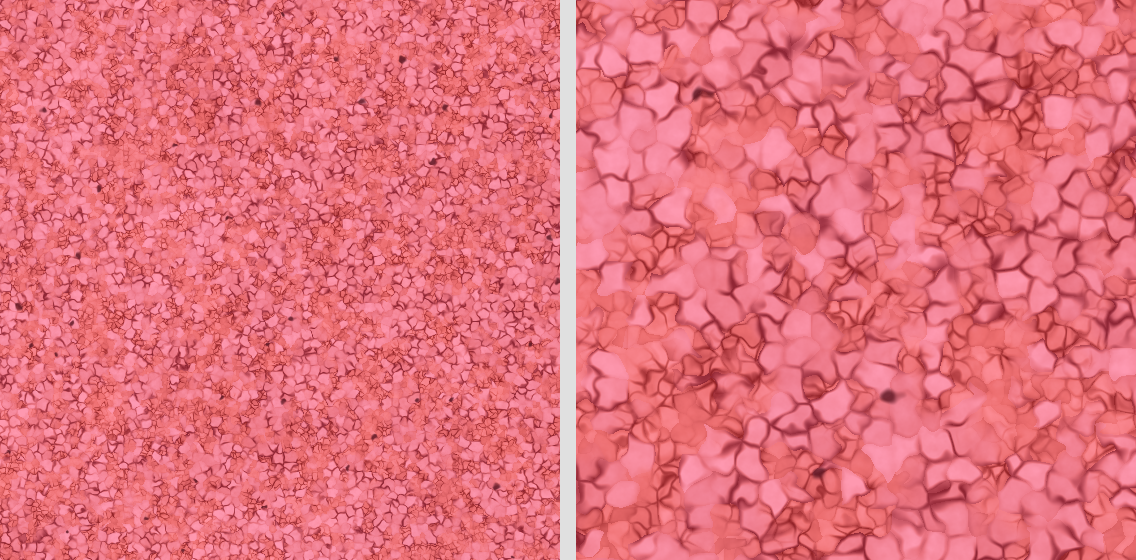
Left, the full canvas; right, a detail of the centre.
Write a Shadertoy shader that draws this texture.

```glsl
#define GRAIN_SCALE 63.0
#define CHIP_SCALE 104.0
#define SPECK_SCALE 22.0
#define SPECK_SHARE 0.07
#define CONTOUR_WIDTH 0.34
#define DEEP_RED vec3(0.64, 0.20, 0.24)
#define CORAL vec3(0.92, 0.44, 0.475)
#define PALE_PINK vec3(0.99, 0.57, 0.64)
#define SPECK_COLOR vec3(0.38, 0.10, 0.15)

vec3 hash3(vec2 p) {
    vec3 q = fract(p.xyx * vec3(0.1031, 0.1030, 0.0973));
    q += dot(q, q.yxz + 33.33);
    return fract((q.xxy + q.yzz) * q.zyx);
}

float valueNoise(vec2 p) {
    vec2 cell = floor(p), f = fract(p);
    f = f * f * (3.0 - 2.0 * f);
    float low = mix(hash3(cell).x, hash3(cell + vec2(1, 0)).x, f.x);
    float high = mix(hash3(cell + vec2(0, 1)).x, hash3(cell + vec2(1, 1)).x, f.x);
    return mix(low, high, f.y);
}

float cloud(vec2 p) {
    float sum = 0.0, weight = 0.5;
    for (int i = 0; i < 4; i++) {
        sum += weight * valueNoise(p);
        p = mat2(0.8, 0.6, -0.6, 0.8) * p * 2.03 + 17.3;
        weight *= 0.5;
    }
    return sum / 0.9375;
}

// Weighted cells: x = distance to centre, y = gap to the neighbour, z = cell id
vec3 pebbles(vec2 p) {
    vec2 home = floor(p);
    float nearest = 9.0, second = 9.0, id = 0.0;
    for (int y = -1; y <= 1; y++)
    for (int x = -1; x <= 1; x++) {
        vec2 cell = home + vec2(x, y);
        vec3 rnd = hash3(cell + 71.0);
        float d = length(cell + 0.06 + 0.88 * rnd.xy - p) - 0.26 * rnd.z;
        if (d < nearest) {
            second = nearest;
            nearest = d;
            id = hash3(cell + 213.0).y;
        } else {
            second = min(second, d);
        }
    }
    return vec3(nearest, second - nearest, id);
}

// Brightness of one pebble layer with dark contours of uneven strength
float pebbleTone(vec3 pebble, float strength) {
    float contour = 1.0 - smoothstep(0.0, CONTOUR_WIDTH, pebble.y);
    float dome = 0.08 * (0.3 - pebble.x);
    return 0.61 + 0.38 * pebble.z + dome - contour * strength;
}

// Sparse dark grit
float specks(vec2 p) {
    vec2 home = floor(p);
    float cover = 0.0;
    for (int y = -1; y <= 1; y++)
    for (int x = -1; x <= 1; x++) {
        vec2 cell = home + vec2(x, y);
        vec3 rnd = hash3(cell + 409.0);
        float radius = mix(0.07, 0.15, rnd.y);
        float d = length(cell + rnd.xy - p);
        float spot = 1.0 - smoothstep(radius * 0.4, radius * 1.3, d);
        cover = max(cover, spot * step(rnd.z, SPECK_SHARE));
    }
    return cover;
}

void mainImage(out vec4 fragColor, in vec2 fragCoord) {
    vec2 uv = fragCoord / iResolution.y;

    // Bend the cells so the outlines are not straight
    vec2 bend = vec2(valueNoise(uv * 130.0), valueNoise(uv * 130.0 + 57.0)) - 0.5;
    vec2 p = uv + bend * 0.007;

    // Rounded grains and finer chips between them
    vec3 grain = pebbles(p * GRAIN_SCALE);
    vec3 chip = pebbles(p * CHIP_SCALE + 31.0);
    float strength = mix(0.05, 0.95, smoothstep(0.15, 0.85, valueNoise(uv * 75.0 + 9.0)));
    float matrix = smoothstep(0.46, 0.62, 0.6 * cloud(uv * 24.0 + 5.0) + 0.4 * (1.0 - grain.z));
    float tone = mix(pebbleTone(grain, strength),
                     pebbleTone(chip, strength * 0.85) - 0.04, matrix * 0.8);

    // Broad shading and fine mottling
    tone += 0.22 * (cloud(uv * 5.0) - 0.5);
    tone += 0.22 * (cloud(uv * 150.0 + 3.0) - 0.5);

    // Tone ramp, with orange matrix and cooler grains
    vec3 color = mix(DEEP_RED, CORAL, clamp(tone / 0.66, -0.25, 1.0));
    color = mix(color, PALE_PINK, clamp((tone - 0.66) / 0.34, 0.0, 1.15));
    float warmth = matrix - 0.45 + 0.8 * (cloud(uv * 17.0 + 40.0) - 0.5);
    color += warmth * vec3(0.01, -0.015, -0.055);

    color = mix(color, SPECK_COLOR, 0.85 * specks(p * SPECK_SCALE));
    fragColor = vec4(clamp(color, 0.0, 1.0), 1.0);
}
```
